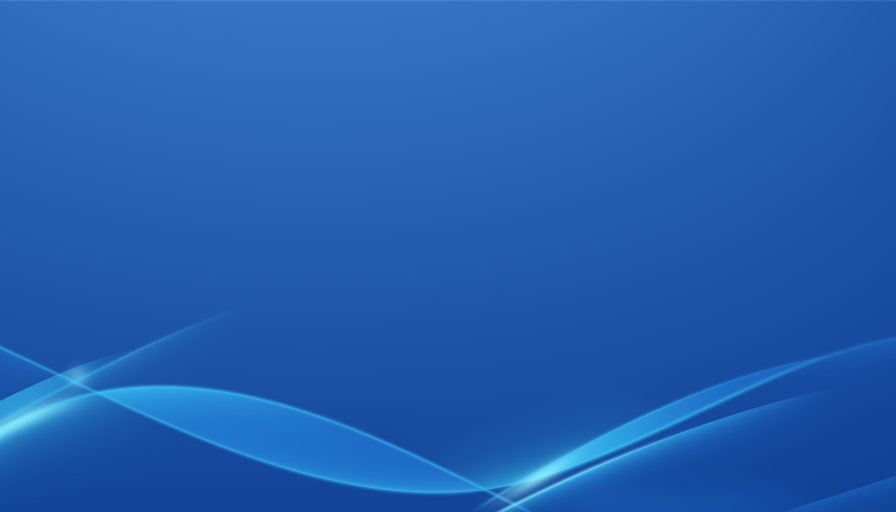
Reproduce this background procedurally as a Shadertoy shader.

```glsl
// Glossy cyan ribbons sweeping across the foot of a soft blue gradient.
// Each ribbon edge is a cubic height curve; sheets are crisp on one side of it
// and fade on the other, and are blended as translucent light.

const vec3 AZURE = vec3(0.13, 0.50, 0.88);
const vec3 CYAN  = vec3(0.22, 0.76, 0.95);
const vec3 ICE   = vec3(0.60, 0.98, 1.00);

// Cubic Bezier height over the span x0..x1
float curve(float x, float x0, float x1, vec4 h) {
    float t = (x - x0) / (x1 - x0), s = 1.0 - t;
    return dot(h, vec4(s*s*s, 3.0*s*s*t, 3.0*s*t*t, t*t*t));
}

// Antialiased step
float side(float d) {
    float e = 0.8 / iResolution.y;
    return smoothstep(-e, e, d);
}

// Crisp at d = 0, fading over the given width for positive d
float sheet(float d, float width) {
    return side(d) * exp(-max(d, 0.0) / width);
}

// Thin bright rim
float rim(float d, float width) {
    return exp(-d * d / (width * width));
}

// Smooth window that rises over a..b and falls over c..d
float window(float x, float a, float b, float c, float d) {
    return smoothstep(a, b, x) * (1.0 - smoothstep(c, d, x));
}

void mainImage(out vec4 fragColor, in vec2 fragCoord) {
    vec2 uv = fragCoord / iResolution.xy;
    float x = uv.x, y = uv.y;

    // Background: light at the upper left, deep at the lower right
    float light = 0.03 + y - 1.2 * (x - 0.35) * (x - 0.35) * (0.15 + 0.85 * y);
    vec3 col = mix(vec3(0.065, 0.26, 0.59), vec3(0.205, 0.45, 0.77), clamp(light, 0.0, 1.0));
    col += 0.07 * smoothstep(0.996, 1.0, y);

    // Signed heights above the ribbon edges
    float sweep = y - (x < 0.573
        ? curve(x, 0.0, 0.573, vec4(0.322, 0.167, -0.016, 0.0525))
        : curve(x, 0.573, 1.0, vec4(0.0525, 0.114, 0.292, 0.342)));
    float wave   = y - curve(x, 0.0, 0.599, vec4(0.164, 0.356, 0.169, -0.007));
    float streak = y - curve(x, 0.0, 0.286, vec4(0.174, 0.269, 0.356, 0.409));
    float veil   = y - curve(x, 0.0, 0.169, vec4(0.217, 0.265, 0.308, 0.326));
    float crest  = y - curve(x, 0.527, 1.0, vec4(0.0, 0.178, 0.308, 0.320));
    float blade  = y - curve(x, 0.557, 1.0, vec4(0.0, 0.130, 0.226, 0.265));
    float corner = y - curve(x, 0.872, 1.0, vec4(0.0, 0.022, 0.046, 0.071));

    // Left: veil, rising streak and the haze below them
    float leftFade = 1.0 - smoothstep(0.02, 0.16, x);
    col = mix(col, CYAN, 0.65 * side(-veil) * side(streak) * leftFade);
    col = mix(col, AZURE, 0.45 * sheet(-sweep, 0.045) * (1.0 - smoothstep(0.0, 0.12, x)));
    float streakFade = 1.0 - smoothstep(0.08, 0.29, x);
    col = mix(col, CYAN, 0.45 * sheet(-streak, 0.028) * streakFade);
    col = mix(col, CYAN, 0.40 * rim(streak, 0.004) * streakFade);
    col = mix(col, CYAN, 0.75 * sheet(-wave, 0.045) * (1.0 - smoothstep(0.03, 0.23, x)));
    col = mix(col, ICE, 0.75 * rim(wave + 0.006, 0.018) * (1.0 - smoothstep(0.02, 0.11, x)));

    // Lens between the wave and the sweep
    float lens = side(-wave) * side(sweep) * window(x, 0.09, 0.11, 0.53, 0.56);
    col = mix(col, AZURE, 0.62 * lens);
    col = mix(col, CYAN, 0.75 * lens * exp(wave / 0.045) * (1.0 - smoothstep(0.14, 0.42, x)));
    col = mix(col, CYAN, 0.50 * lens * exp(-sweep / 0.020) * smoothstep(0.12, 0.45, x));
    col = mix(col, CYAN, 0.55 * rim(wave, 0.004) * window(x, 0.0, 0.1, 0.57, 0.61));
    col = mix(col, CYAN, 0.50 * rim(sweep, 0.004) * (1.0 - smoothstep(0.5, 0.6, x)));

    // Right: haze resting on the sweep
    float haze = sheet(sweep, 0.040) * side(wave) * window(x, 0.42, 0.59, 0.61, 0.76);
    col = mix(col, CYAN, 0.80 * haze);

    // Broad band between crest and sweep
    float band = side(-crest) * side(sweep) * smoothstep(0.57, 0.60, x);
    col = mix(col, AZURE, 0.60 * band * (1.0 - 0.6 * smoothstep(0.8, 1.0, x)));
    col = mix(col, CYAN, 0.75 * band * (1.0 - smoothstep(0.62, 0.84, x)));
    float crestFade = window(x, 0.52, 0.56, 0.62, 0.97);
    col = mix(col, CYAN, 0.45 * rim(crest, 0.004) * crestFade);
    col = mix(col, CYAN, 0.60 * rim(sweep, 0.005) * window(x, 0.55, 0.62, 0.75, 1.05));
    col = mix(col, AZURE, 0.45 * sheet(-sweep, 0.030) * smoothstep(0.84, 1.0, x));

    // Lower blade with light spilling under it
    float bladeFade = window(x, 0.53, 0.57, 0.64, 0.95);
    col = mix(col, AZURE, 0.60 * sheet(-blade, 0.035) * window(x, 0.56, 0.68, 0.78, 0.96));
    col = mix(col, CYAN, 0.80 * sheet(-blade, 0.016) * bladeFade);
    col = mix(col, ICE, 0.55 * rim(blade, 0.004) * window(x, 0.53, 0.57, 0.62, 0.80));

    // Hot spots where ribbons cross
    vec2 knot = (uv - vec2(0.602, 0.068)) * vec2(1.75, 1.0);
    knot = vec2(knot.x * 0.87 + knot.y * 0.5, knot.y * 0.87 - knot.x * 0.5);
    col = mix(col, ICE, 0.75 * exp(-dot(knot * knot, vec2(170.0, 5000.0))));
    vec2 cross0 = (uv - vec2(0.087, 0.264)) * vec2(1.75, 1.0);
    col = mix(col, ICE, 0.35 * exp(-dot(cross0, cross0) * 2500.0));

    // Faint light at the lower right
    col = mix(col, AZURE, 0.22 * rim(y - 0.01, 0.045) * window(x, 0.58, 0.70, 0.80, 0.95));
    col = mix(col, AZURE, 0.45 * sheet(-corner, 0.025) * smoothstep(0.86, 0.90, x));

    fragColor = vec4(col, 1.0);
}
```
